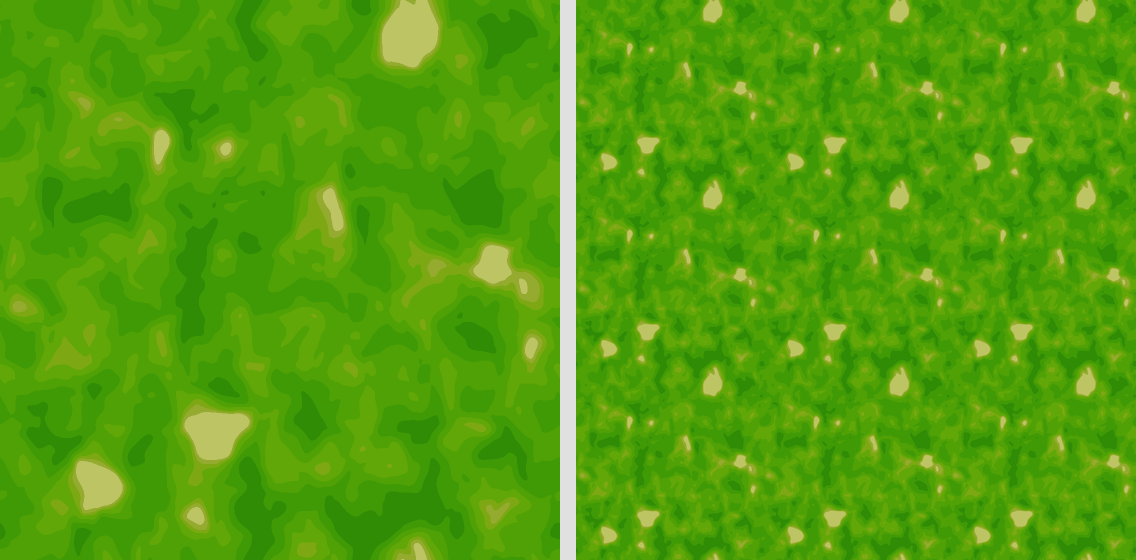
Left: one tile. Right: repeated 3 by 3.
A WebGL 1 fragment shader for this texture:

```glsl
precision highp float;
// Seamless mossy green camouflage: stepped noise contours with pale yellow spots.

uniform vec2 u_resolution;

const float TAU = 6.2831853;
const float SPOT_GRID = 3.0;

const vec3 DEEP_GREEN  = vec3(0.19, 0.55, 0.02);
const vec3 LEAF_GREEN  = vec3(0.25, 0.605, 0.025);
const vec3 GRASS_GREEN = vec3(0.315, 0.63, 0.025);
const vec3 LIME_GREEN  = vec3(0.385, 0.655, 0.03);
const vec3 OLIVE       = vec3(0.49, 0.66, 0.08);
const vec3 STRAW       = vec3(0.58, 0.67, 0.19);
const vec3 CREAM       = vec3(0.74, 0.77, 0.39);

float hash(vec2 cell, float seed) {
  return fract(sin(dot(cell, vec2(127.1, 311.7)) + seed * 17.3) * 43758.5453);
}

// Dot product of a corner's random unit gradient with the offset from it.
float cornerSlope(vec2 cell, vec2 offset, vec2 period, float seed) {
  float angle = TAU * hash(mod(cell, period), seed);
  return dot(vec2(cos(angle), sin(angle)), offset);
}

// Gradient noise that wraps after a whole number of cells.
float wrapNoise(vec2 uv, vec2 period, float seed) {
  vec2 p = uv * period;
  vec2 cell = floor(p);
  vec2 f = p - cell;
  vec2 w = f * f * f * (f * (f * 6.0 - 15.0) + 10.0);
  vec2 right = vec2(1.0, 0.0);
  vec2 up = vec2(0.0, 1.0);
  float low = mix(cornerSlope(cell, f, period, seed),
                  cornerSlope(cell + right, f - right, period, seed), w.x);
  float high = mix(cornerSlope(cell + up, f - up, period, seed),
                   cornerSlope(cell + 1.0, f - 1.0, period, seed), w.x);
  return mix(low, high, w.y);
}

// Layered noise, slightly taller than wide, scaled to a deviation near one.
float foliage(vec2 uv) {
  float sum = wrapNoise(uv, vec2(10.0, 7.0), 1.0);
  sum += 0.55 * wrapNoise(uv, vec2(19.0, 15.0), 2.0);
  sum += 0.20 * wrapNoise(uv, vec2(37.0, 31.0), 3.0);
  return 4.0 * sum;
}

// Soft bumps, one per coarse cell, measured on the wrapped canvas.
float paleSpots(vec2 uv) {
  float sum = 0.0;
  for (int j = 0; j < 3; j++) {
    for (int i = 0; i < 3; i++) {
      vec2 cell = vec2(float(i), float(j));
      vec2 jitter = vec2(hash(cell, 4.0), hash(cell, 5.0));
      vec2 d = uv - (cell + jitter) / SPOT_GRID;
      d -= floor(d + 0.5);
      float radius = mix(0.02, 0.045, hash(cell, 6.0));
      float height = mix(2.8, 4.0, hash(cell, 7.0));
      sum += height * exp(-dot(d, d) / (2.0 * radius * radius));
    }
  }
  return sum;
}

// Flat colour bands, from the hollows to the peaks.
vec3 bandColor(float level) {
  vec3 color = mix(DEEP_GREEN, LEAF_GREEN, step(-1.28, level));
  color = mix(color, GRASS_GREEN, step(-0.10, level));
  color = mix(color, LIME_GREEN, step(0.85, level));
  color = mix(color, OLIVE, step(1.75, level));
  color = mix(color, STRAW, step(2.2, level));
  return mix(color, CREAM, step(2.6, level));
}

vec3 mossColor(vec2 uv) {
  vec2 bend = vec2(wrapNoise(uv, vec2(13.0), 8.0),
                   wrapNoise(uv, vec2(13.0), 9.0));
  vec2 bent = uv + 0.03 * bend;
  return bandColor(foliage(bent) + paleSpots(bent));
}

void main() {
  // Four samples per pixel smooth the band edges.
  vec3 color = vec3(0.0);
  for (int j = 0; j < 2; j++) {
    for (int i = 0; i < 2; i++) {
      vec2 shift = 0.5 * vec2(float(i), float(j)) - 0.25;
      color += mossColor((gl_FragCoord.xy + shift) / u_resolution);
    }
  }
  gl_FragColor = vec4(color * 0.25, 1.0);
}
```
